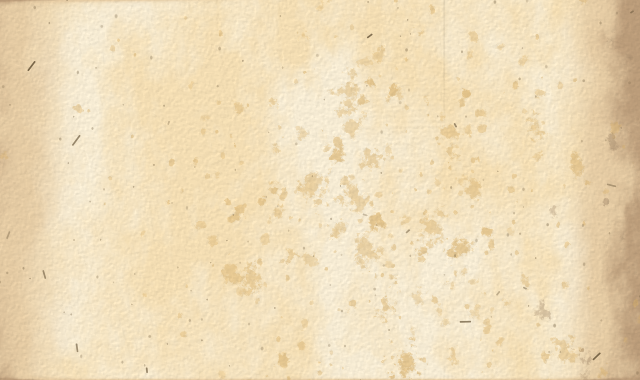
Reproduce this texture procedurally as a WebGL 2 fragment shader.

```glsl
#version 300 es
precision highp float;

#define PALE vec3(0.964, 0.922, 0.828)
#define YELLOW vec3(0.952, 0.866, 0.700)
#define TAN vec3(0.895, 0.795, 0.640)
#define BROWN vec3(0.730, 0.610, 0.475)
#define OCHRE vec3(0.835, 0.680, 0.410)
#define FIBRE vec3(0.420, 0.350, 0.240)
#define MOTTLE_CONTRAST 2.1
#define GRAIN_FREQ 150.0
#define GRAIN_DEPTH 0.050
#define STAIN_STRENGTH 0.62
#define LEFT_WEAR 0.62
#define RIGHT_WEAR 1.0

uniform vec2 u_resolution;
out vec4 fragColor;

vec3 hash3(vec2 p) {
    vec3 q = fract(p.xyx * vec3(0.1031, 0.1030, 0.0973));
    q += dot(q, q.yxz + 33.33);
    return fract((q.xxy + q.yzz) * q.zyx);
}

// Smooth cellular noise: random cell values blended by distance
float cellBlend(vec2 p) {
    vec2 cell = floor(p);
    float sum = 0.0, weight = 0.0;
    for (int j = -1; j <= 1; j++)
    for (int i = -1; i <= 1; i++) {
        vec2 id = cell + vec2(i, j);
        vec3 h = hash3(id + 70.0);
        vec2 d = id + h.xy - p;
        float w = exp(-6.0 * dot(d, d));
        sum += w * h.z;
        weight += w;
    }
    return sum / weight;
}

float layered(vec2 p) {
    float sum = 0.0, amp = 0.5;
    for (int k = 0; k < 5; k++) {
        sum += amp * cellBlend(p);
        p = mat2(1.6, 1.2, -1.2, 1.6) * p + 17.3;
        amp *= 0.55;
    }
    return sum / 1.055;
}

// Ragged spots scattered around a focus; radii are in canvas heights
float spots(vec2 p, float freq, vec2 radii, vec2 focus, vec2 spread, float chance, float ragged) {
    vec2 cell = floor(p * freq);
    float cover = 0.0;
    for (int j = -1; j <= 1; j++)
    for (int i = -1; i <= 1; i++) {
        vec2 id = cell + vec2(i, j);
        vec3 h = hash3(id + freq * 3.7);
        vec3 g = hash3(id + freq * 9.1 + 41.0);
        vec2 centre = (id + h.xy) / freq;
        vec2 q = (centre - focus) / spread;
        float present = step(h.z, chance * exp(-dot(q, q)));
        float r = mix(radii.x, radii.y, g.x * g.x);
        float d = length((p - centre) * vec2(1.0, mix(0.65, 1.0, g.y))) + ragged * r;
        float soft = 1.0 - smoothstep(r * 0.35, r * 1.15, d);
        cover = max(cover, present * soft * mix(0.55, 1.0, g.z));
    }
    return cover;
}

// Sparse short strokes at random angles
float fibres(vec2 p, float freq, float px) {
    vec2 cell = floor(p * freq);
    float cover = 0.0;
    for (int j = -1; j <= 1; j++)
    for (int i = -1; i <= 1; i++) {
        vec2 id = cell + vec2(i, j);
        vec3 h = hash3(id + 211.0);
        vec3 g = hash3(id + 307.0);
        vec2 dir = vec2(cos(g.x * 6.28), sin(g.x * 6.28));
        float halfLen = mix(0.003, 0.015, g.y * g.y);
        vec2 d = p - (id + h.xy) / freq;
        d -= dir * clamp(dot(d, dir), -halfLen, halfLen);
        float line = 1.0 - smoothstep(0.0006, 0.0012 + px, length(d));
        cover = max(cover, line * step(h.z, 0.16) * mix(0.3, 0.9, g.z));
    }
    return cover;
}

void main() {
    float px = 1.0 / u_resolution.y;
    vec2 p = gl_FragCoord.xy * px;
    vec2 uv = gl_FragCoord.xy / u_resolution;
    float aspect = u_resolution.x * px;

    // Cream ground with upright mottling
    float broad = layered(p * vec2(4.5, 2.4) + 3.0);
    float fine = layered(p * vec2(22.0, 15.0) + 50.0);
    float paleBand = exp(-pow((uv.x - 0.18) / 0.09, 2.0));
    float tone = 0.56 + MOTTLE_CONTRAST * (broad - 0.5) + 0.9 * (fine - 0.5) + 0.2 * paleBand;
    vec3 col = mix(YELLOW, PALE, clamp(tone, 0.0, 1.0));

    // Worn sides and thin dark rims
    float patches = layered(p * vec2(9.0, 5.0) + 120.0);
    float wear = LEFT_WEAR * (1.0 - smoothstep(-0.03, 0.15, uv.x));
    wear += RIGHT_WEAR * smoothstep(0.85, 1.02, uv.x);
    wear *= 0.35 + 0.9 * patches + 0.5 * fine;
    float rim = exp(-p.y / 0.004) + exp(-(1.0 - p.y) / 0.006) * (1.0 - smoothstep(0.1, 0.5, uv.x));
    wear += 0.6 * rim;
    col = mix(col, TAN, smoothstep(0.0, 0.5, wear));
    col = mix(col, BROWN, smoothstep(0.5, 1.05, wear));

    // Ochre foxing and brown edge spots
    float ragged = 3.2 * (layered(p * 55.0 + 9.0) - 0.5);
    vec2 focus = vec2(0.62 * aspect, 0.46);
    float stain = spots(p, 13.0, vec2(0.012, 0.036), focus, vec2(0.36, 0.36), 0.65, ragged);
    stain = max(stain, 0.8 * spots(p, 32.0, vec2(0.004, 0.014), focus, vec2(0.5, 0.45), 0.4, ragged));
    col = mix(col, OCHRE, STAIN_STRENGTH * stain);
    float edgeSpot = spots(p, 15.0, vec2(0.006, 0.022), vec2(aspect, 0.5), vec2(0.16, 0.6), 0.4, ragged);
    col = mix(col, BROWN * 0.85, 0.5 * edgeSpot);

    // Embossed grain, faint laid lines and an upright crease
    vec2 g = p * GRAIN_FREQ;
    float grain = cellBlend(g) - cellBlend(g + vec2(0.55, -0.6));
    grain += 0.5 * (cellBlend(p * vec2(90.0, 220.0) + 31.0) - 0.5);
    vec2 laidPos = (p - vec2(1.05, 0.66)) / vec2(0.13, 0.17);
    float laid = sin(p.y * 440.0 + 3.0 * broad) * exp(-dot(laidPos, laidPos));
    float crease = 1.0 - smoothstep(0.0, 0.0015 + px, abs(p.x - 0.694 * aspect));
    crease *= smoothstep(0.45, 0.7, patches + 0.3 * abs(p.y - 0.5));
    col *= 1.0 + GRAIN_DEPTH * grain + 0.009 * laid - 0.06 * crease;

    // Specks and loose fibres
    float speck = spots(p, 17.0, vec2(0.0025, 0.005), vec2(0.5 * aspect, 0.5), vec2(2.0), 0.25, 0.0);
    col = mix(col, FIBRE, 0.4 * speck);
    col = mix(col, FIBRE, fibres(p, 8.0, px));

    fragColor = vec4(clamp(col, 0.0, 1.0), 1.0);
}
```
